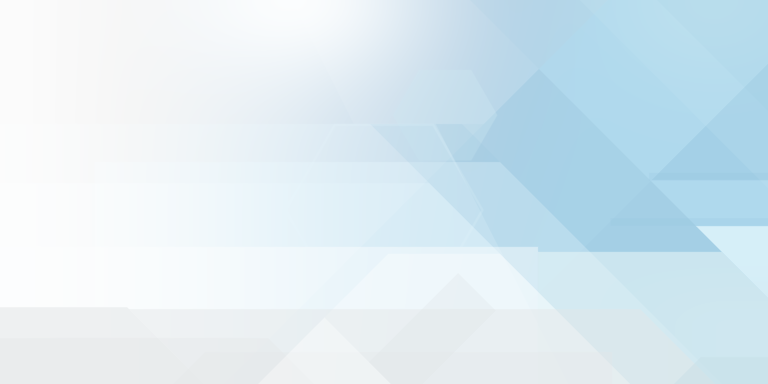
Reproduce this background procedurally as a Shadertoy shader.

```glsl
// Pale blue and white backdrop of overlapping translucent panels, diagonals and hexagons.

// Antialiased coverage of the region where d is positive.
float cover(float d) {
    return smoothstep(-0.8, 0.8, d * iResolution.y);
}

// Overlap of two or three half planes.
float both(float a, float b) { return cover(min(a, b)); }
float all3(float a, float b, float c) { return cover(min(a, min(b, c))); }

// Signed distance to a hexagon with flat top and bottom.
float hexagon(vec2 q, float r) {
    q = abs(q);
    return max(q.y, q.x * 0.866 + q.y * 0.5) - r;
}

void mainImage(out vec4 fragColor, in vec2 fragCoord) {
    // Height units: x runs rightwards, y runs down from the top edge.
    vec2 p = fragCoord / iResolution.y;
    p.x *= 2.0 * iResolution.y / iResolution.x;
    p.y = 1.0 - p.y;
    float x = p.x, y = p.y;
    float fall = x - y, rise = x + y;
    vec3 white = vec3(0.99, 0.995, 0.997);
    vec3 shade = vec3(0.57, 0.76, 0.86);
    vec3 ice = mix(white, vec3(0.90, 0.965, 0.99), smoothstep(0.0, 1.0, x));
    vec3 grey = vec3(0.89, 0.90, 0.905);

    // Backdrop gradient and the two glows at the top
    vec3 col = mix(vec3(0.985), vec3(0.70, 0.81, 0.89), smoothstep(0.22, 1.5, x));
    col = mix(col, vec3(0.68, 0.84, 0.92), smoothstep(1.15, 1.7, x + 0.35 * y));
    col -= 0.018 * smoothstep(0.0, 0.35, x) * smoothstep(0.8, 0.3, x);
    vec2 glow = (p - vec2(0.76, 0.0)) * vec2(3.1, 4.6);
    col = mix(col, white, 0.95 * exp(-dot(glow, glow)));
    glow = (p - vec2(1.86, 0.0)) * vec2(4.0, 5.0);
    col = mix(col, vec3(0.80, 0.90, 0.92), 0.6 * exp(-dot(glow, glow)));

    // Crossing diagonals on the right
    col = mix(col, shade, 0.22 * both(1.224 - fall, rise - 1.583));
    col = mix(col, shade, 0.12 * both(fall - 1.224, 1.583 - rise));
    col = mix(col, vec3(0.70, 0.87, 0.95), 0.35 * both(fall - 1.224, rise - 1.583));
    col = mix(col, vec3(0.76, 0.89, 0.94), 0.22 * cover(fall - 1.510));
    col = mix(col, shade, 0.10 * cover(fall - 1.711));
    col = mix(col, shade, 0.28 * all3(rise - 2.166, fall - 1.224, 0.469 - y));
    col = mix(col, shade, 0.13 * all3(rise - 2.166, 1.510 - fall, 0.469 - y));
    col = mix(col, shade, 0.15 * both(rise - 2.166, 1.224 - fall));

    // Soft horizontal bars, spaced evenly
    for (int i = 0; i < 2; i++) {
        float bar = 0.460 + 0.118 * float(i);
        col = mix(col, shade, 0.2 * both(0.010 - abs(y - bar), x - 1.69 + 0.1 * float(i)));
    }

    // Small hexagon and a faint beam beside it
    float cell = hexagon(p - vec2(1.159, 0.300), 0.118);
    col = mix(col, vec3(0.79, 0.90, 0.94), 0.35 * cover(-cell));
    col = mix(col, white, 0.08 * all3(x - 0.76 - 0.5 * y, 0.323 - y, 1.583 - rise));

    // Stacked icy panels in the middle
    col = mix(col, ice, 0.27 * both(y - 0.323, 1.135 + 0.51 * (y - 0.323) - x));
    col = mix(col, ice, 0.40 * all3(y - 0.422, 0.880 - fall, x - 0.247));
    col = mix(col, ice, 0.28 * both(y - 0.477, 0.641 - fall));
    col = mix(col, white, 0.35 * cover(y - 0.477) * smoothstep(0.9, 0.0, x));
    col = mix(col, shade, 0.15 * all3(y - 0.323, fall - 0.641, 0.880 - fall));

    // Lower right panel and the bright corner wedge
    col = mix(col, vec3(0.92, 0.97, 0.97), 0.55 * all3(y - 0.656, x - 1.401, 1.224 - fall));
    col = mix(col, vec3(0.90, 0.97, 0.99), 0.72 * both(y - 0.589, fall - 1.224));
    col = mix(col, vec3(0.82, 0.91, 0.94), 0.6 * smoothstep(0.66, 0.85, y) * smoothstep(1.5, 1.9, x));

    // Large hexagon outline
    float ring = abs(hexagon(p - vec2(1.0, 0.547), 0.222));
    col = mix(col, ice, 0.17 * both(0.003 - ring, 0.643 - y));

    // White slab with a chevron over it
    col = mix(col, white, 0.45 * both(y - 0.643, 1.401 - x));
    col = mix(col, white, 0.38 * all3(y - 0.661, rise - 1.672, 0.641 - fall));

    // Grey sheets along the bottom
    col = mix(col, grey, 0.45 * all3(y - 0.805, fall + 0.469, 0.862 - fall));
    col = mix(col, grey, 0.55 * both(y - 0.800, -0.469 - fall));
    col = mix(col, grey, 0.35 * both(y - 0.880, -0.182 - fall));
    col = mix(col, grey, 0.30 * all3(y - 0.917, rise - 1.451, 1.594 - x));
    col = mix(col, vec3(0.76, 0.86, 0.89), 0.35 * both(y - 0.930, rise - 2.755));

    // Chevron facets and the tilted grey bar
    col = mix(col, white, 0.35 * all3(rise - 1.672, 0.018 - fall, y - 0.805));
    float tilted = min(0.482 - fall, fall - 0.018);
    col = mix(col, vec3(0.87, 0.89, 0.90), 0.3 * all3(rise - 1.904, 2.100 - rise, tilted));

    fragColor = vec4(col, 1.0);
}
```
